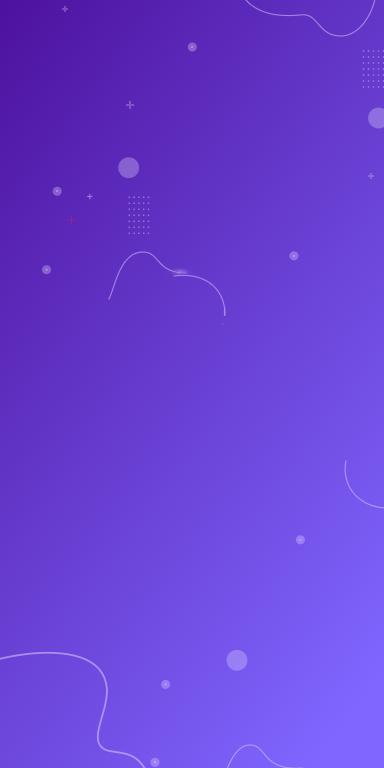
This background is drawn by a Shadertoy shader. Its source:

```glsl
// Violet diagonal gradient scattered with thin wavy lines, translucent discs,
// ringed dots, plus signs and dot grids. Shapes are distance functions laid
// over the gradient on a design grid that is measured from the top left.

const float GRID_WIDTH = 384.0;   // design units across the canvas
const float GRID_HEIGHT = 768.0;
const vec3 DEEP_VIOLET = vec3(0.302, 0.067, 0.620);
const vec3 BRIGHT_VIOLET = vec3(0.500, 0.400, 1.000);
const vec3 LILAC = vec3(0.88, 0.82, 1.0);
const vec3 CRIMSON = vec3(0.72, 0.13, 0.42);
const vec2 GRADIENT_AXIS = vec2(0.43, 0.65);
const float DISC_RADIUS = 10.4;
const float RING_RADIUS = 4.5;
const float LINE_HALF_WIDTH = 0.55;
const float LINE_ALPHA = 0.52;
const int CURVE_STEPS = 20;

const vec2 DISCS[3] = vec2[](vec2(378.5, 118), vec2(128.7, 167.7), vec2(237, 660.3));
const vec2 RINGS[7] = vec2[](vec2(192.3, 47), vec2(57.2, 191.3), vec2(46.5, 269.7),
    vec2(294, 255.8), vec2(300.4, 539.8), vec2(165.6, 684.4), vec2(155, 762.3));
// Plus signs: centre and arm length
const vec3 PLUSES[4] = vec3[](vec3(65, 9, 2.6), vec3(130, 105, 4.0),
    vec3(89.8, 196.5, 2.6), vec3(371, 176, 2.6));

float pixelSize;

float coverage(float dist) {
    return clamp(0.5 - dist / pixelSize, 0.0, 1.0);
}

float segmentDistance(vec2 p, vec2 a, vec2 b) {
    vec2 ab = b - a;
    float h = clamp(dot(p - a, ab) / max(dot(ab, ab), 0.0001), 0.0, 1.0);
    return length(p - a - ab * h);
}

// Distance to a cubic Bezier curve, walked as short segments
float curveDistance(vec2 p, vec2 a, vec2 b, vec2 c, vec2 d) {
    float nearest = 1e5;
    vec2 previous = a;
    for (int i = 1; i <= CURVE_STEPS; i++) {
        float t = float(i) / float(CURVE_STEPS);
        float s = 1.0 - t;
        vec2 point = s * s * s * a + 3.0 * s * t * (s * b + t * c) + t * t * t * d;
        nearest = min(nearest, segmentDistance(p, previous, point));
        previous = point;
    }
    return nearest;
}

float plusDistance(vec2 p, float arm) {
    p = abs(p);
    vec2 q = vec2(max(p.x, p.y), min(p.x, p.y));
    return max(q.x - arm, q.y - 0.55);
}

// Five columns by seven rows of small dots
float dotGrid(vec2 p, vec2 first, vec2 spacing) {
    vec2 cell = clamp(round((p - first) / spacing), vec2(0), vec2(4, 6));
    return coverage(length(p - first - cell * spacing) - 0.75);
}

float wavyLines(vec2 p) {
    // Top right wave
    float d = curveDistance(p, vec2(245, -1), vec2(258, 14), vec2(278, 17), vec2(300, 15));
    d = min(d, curveDistance(p, vec2(300, 15), vec2(319, 12), vec2(317, 36), vec2(341, 36)));
    d = min(d, curveDistance(p, vec2(341, 36), vec2(358, 36), vec2(371, 17), vec2(375, -1)));
    // Hump and shoulder in the upper middle
    d = min(d, curveDistance(p, vec2(109, 299), vec2(115, 287), vec2(120, 252), vec2(143, 252)));
    d = min(d, curveDistance(p, vec2(143, 252), vec2(160, 252), vec2(156, 273), vec2(186, 273)));
    d = min(d, curveDistance(p, vec2(174, 276), vec2(202, 272), vec2(225, 286), vec2(225, 315)));
    // Arc on the right edge
    d = min(d, curveDistance(p, vec2(346, 461), vec2(341, 485), vec2(358, 507), vec2(386, 508)));
    // Small hill at the bottom
    d = min(d, curveDistance(p, vec2(227, 769), vec2(232, 757), vec2(239, 745), vec2(250, 745)));
    d = min(d, curveDistance(p, vec2(250, 745), vec2(267, 745), vec2(262, 771), vec2(302, 768)));
    // Heavier sweep in the lower left
    float sweep = curveDistance(p, vec2(-1, 659), vec2(40, 649), vec2(105, 646), vec2(107, 690));
    sweep = min(sweep, curveDistance(p, vec2(107, 690), vec2(107, 715), vec2(87, 742), vec2(106, 750)));
    sweep = min(sweep, curveDistance(p, vec2(106, 750), vec2(118, 754), vec2(134, 750), vec2(145, 769)));
    return coverage(min(d, sweep - 0.35) - LINE_HALF_WIDTH);
}

void mainImage(out vec4 fragColor, in vec2 fragCoord) {
    pixelSize = GRID_WIDTH / iResolution.x;
    vec2 p = vec2(fragCoord.x, iResolution.y - fragCoord.y) * pixelSize;

    // Background gradient
    float blend = dot(p / vec2(GRID_WIDTH, GRID_HEIGHT), GRADIENT_AXIS);
    vec3 color = mix(DEEP_VIOLET, BRIGHT_VIOLET, clamp(blend, 0.0, 1.0));

    // Lines, with a soft smear and a thick tip on the middle one
    float ink = LINE_ALPHA * wavyLines(p);
    vec2 smear = (p - vec2(180, 272)) / vec2(6.5, 2.5);
    ink = max(ink, 0.36 * exp(-dot(smear, smear)));
    ink = max(ink, 0.5 * coverage(segmentDistance(p, vec2(224.7, 309), vec2(224.7, 315)) - 0.8));
    ink = max(ink, 0.25 * coverage(length(p - vec2(223, 324)) - 0.6));

    // Discs, ringed dots and plus signs
    for (int i = 0; i < DISCS.length(); i++)
        ink = max(ink, 0.33 * coverage(length(p - DISCS[i]) - DISC_RADIUS));
    for (int i = 0; i < RINGS.length(); i++) {
        float r = length(p - RINGS[i]);
        ink = max(ink, 0.34 * coverage(r - RING_RADIUS));
        ink = max(ink, 0.60 * coverage(r - 1.4));
    }
    for (int i = 0; i < PLUSES.length(); i++)
        ink = max(ink, 0.50 * coverage(plusDistance(p - PLUSES[i].xy, PLUSES[i].z)));

    // Dot grids
    ink = max(ink, 0.45 * dotGrid(p, vec2(363.5, 51), vec2(5.0, 6.0)));
    ink = max(ink, 0.45 * dotGrid(p, vec2(129.3, 197.3), vec2(4.8, 6.0)));

    color = mix(color, LILAC, ink);
    color = mix(color, CRIMSON, 0.55 * coverage(plusDistance(p - vec2(71.5, 220), 4.0)));
    fragColor = vec4(color, 1.0);
}
```
